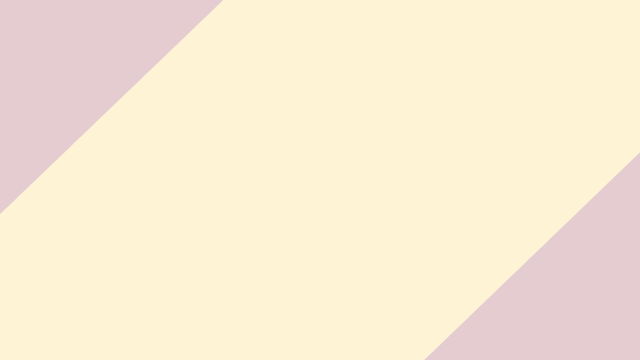
This background is drawn by a Shadertoy shader. Its source:

```glsl
// A flat cream background with two dusty pink corner triangles, one at the
// upper left and one at the lower right, each cut off by a slanted line.
// Signed distances to the two lines give smooth masks for the corners.

const vec3 CREAM = vec3(1.0, 0.953, 0.84);
const vec3 PINK = vec3(0.894, 0.80, 0.82);

// Signed distance to the line from a to b, positive on its left side
float lineDistance(vec2 p, vec2 a, vec2 b) {
    vec2 along = normalize(b - a);
    return dot(p - a, vec2(-along.y, along.x));
}

// Coverage of the side with positive distance, softened over one pixel
float sideMask(float dist, float pixel) {
    return clamp(dist / pixel + 0.5, 0.0, 1.0);
}

void mainImage(out vec4 fragColor, in vec2 fragCoord) {
    // Canvas units: height is 1, width is the aspect ratio
    vec2 canvas = vec2(iResolution.x / iResolution.y, 1.0);
    float pixel = 1.0 / iResolution.y;
    vec2 p = fragCoord * pixel;

    // Line ends on the canvas border, as fractions of its size
    vec2 leftEnd = vec2(0.0, 0.405) * canvas;
    vec2 topEnd = vec2(0.349, 1.0) * canvas;
    vec2 rightEnd = vec2(1.0, 0.577) * canvas;
    vec2 bottomEnd = vec2(0.6628, 0.0) * canvas;

    // Corner triangles
    float upperLeft = sideMask(lineDistance(p, leftEnd, topEnd), pixel);
    float lowerRight = sideMask(lineDistance(p, rightEnd, bottomEnd), pixel);

    vec3 color = mix(CREAM, PINK, max(upperLeft, lowerRight));
    fragColor = vec4(color, 1.0);
}
```
